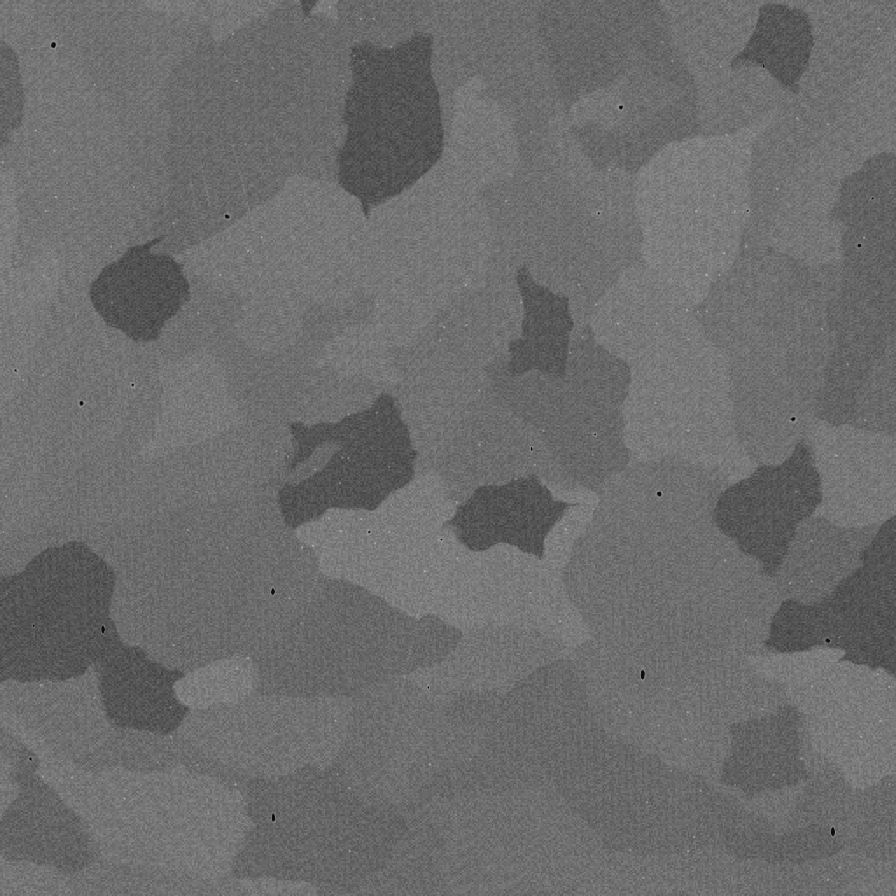
Give the GLSL for this texture, as a WebGL 1 fragment shader.

```glsl
precision highp float;
uniform vec2 u_resolution;

float hash(vec2 p) {
  return fract(sin(dot(p, vec2(127.1, 311.7))) * 43758.5453);
}

vec2 hash2(vec2 p) {
  return vec2(hash(p), hash(p + 47.3));
}

float noise(vec2 p) {
  vec2 i = floor(p), f = fract(p);
  f = f * f * (3.0 - 2.0 * f);
  return mix(mix(hash(i), hash(i + vec2(1, 0)), f.x),
             mix(hash(i + vec2(0, 1)), hash(i + vec2(1, 1)), f.x), f.y);
}

float fbm(vec2 p) {
  float sum = 0.0, amp = 0.5;
  for (int i = 0; i < 4; i++) {
    sum += amp * noise(p);
    p = p * 2.1 + 13.7;
    amp *= 0.5;
  }
  return sum;
}

// Stretched Voronoi grains: id of the nearest, id of the second, edge blend
vec3 grains(vec2 uv, float scale, float seed) {
  vec2 p = uv * scale, cell = floor(p);
  float nearest = 9.0, second = 9.0, id = 0.0, secondId = 0.0;
  for (int y = -2; y <= 2; y++) {
    for (int x = -2; x <= 2; x++) {
      vec2 c = cell + vec2(x, y);
      vec2 center = c + hash2(c + seed);
      // Upright grains above, flat grains below
      float angle = mix(0.1, 1.45, smoothstep(0.42, 0.6, center.y / scale))
                  + 1.1 * (hash(c + seed + 5.1) - 0.5);
      float s = sin(angle), k = cos(angle);
      vec2 r = p - center;
      r = vec2(k * r.x + s * r.y, k * r.y - s * r.x);
      float d = length(r * vec2(0.72, 1.25)) + 0.4 * hash(c + seed + 9.4);
      float h = hash(c + seed + 21.8);
      if (d < nearest) {
        second = nearest; secondId = id;
        nearest = d; id = h;
      } else if (d < second) {
        second = d; secondId = h;
      }
    }
  }
  float blend = 0.5 + 0.5 * smoothstep(0.0, 0.004 * scale, second - nearest);
  return vec3(id, secondId, blend);
}

// A share of the grains covers the base tone; the rest let it through
float paint(float base, float id, float cover) {
  float s = id / cover;
  float tone = s < 0.17 ? 0.325 + 0.12 * s : mix(0.385, 0.49, (s - 0.17) / 0.83);
  return s < 1.0 ? tone : base;
}

float overlay(float base, vec3 g, float cover) {
  return mix(paint(base, g.y, cover), paint(base, g.x, cover), g.z);
}

// Dark pores with a faint bright rim, at most one per cell
float pores(float tone, vec2 uv, float scale, float share, float size) {
  vec2 p = uv * scale, c = floor(p);
  vec2 r = (fract(p) - 0.2 - 0.6 * hash2(c + 3.7)) / scale;
  float shape = hash(c + 8.2);
  r.x *= 1.0 + 1.2 * step(0.75, shape);
  r += 0.0015 * (vec2(noise(uv * 300.0), noise(uv * 300.0 + 31.0)) - 0.5);
  float d = length(r) - size * mix(0.4, 1.0, shape * shape);
  float present = step(hash(c + 15.6), share);
  tone += 0.08 * present * (1.0 - smoothstep(0.0, 0.0025, abs(d - 0.001)));
  return mix(tone, 0.05, present * (1.0 - smoothstep(-0.001, 0.001, d)));
}

// Thin pale polishing scratches
float scratches(vec2 uv) {
  float sum = 0.0;
  for (int i = 0; i < 6; i++) {
    vec2 seed = vec2(float(i), 6.3);
    vec2 r = uv - vec2(0.08 + 0.45 * hash(seed), 0.1 + 0.85 * hash(seed + 2.0));
    float angle = 0.7 * (hash(seed + 4.0) - 0.4);
    vec2 along = vec2(sin(angle), cos(angle));
    float reach = 0.03 + 0.07 * hash(seed + 7.0);
    float t = clamp(dot(r, along), -reach, reach);
    sum += 1.0 - smoothstep(0.0004, 0.0018, length(r - along * t));
  }
  return sum;
}

void main() {
  vec2 uv = gl_FragCoord.xy / u_resolution;

  // Ragged grain borders
  vec2 bend = vec2(fbm(uv * 9.0), fbm(uv * 9.0 + 40.0)) - 0.47;
  vec2 rag = vec2(noise(uv * 75.0), noise(uv * 75.0 + 60.0)) - 0.5;
  vec2 p = uv + 0.09 * bend + 0.007 * rag;

  // Large pale base, then medium and small grains over it
  vec3 g = grains(p, 4.5, 2.0);
  float tone = 0.415 + 0.05 * mix(g.y, g.x, g.z);
  tone = overlay(tone, grains(p, 7.5, 31.0), 0.5);
  tone = overlay(tone, grains(p, 14.0, 73.0), 0.16);

  // Mottling inside grains
  tone += 0.03 * (fbm(uv * vec2(16.0, 11.0) + 5.0) - 0.47);
  tone += 0.03 * scratches(uv);

  // Film-like speckle and stray bright specks
  vec2 dot512 = floor(uv * 512.0);
  tone += 0.07 * (hash(dot512) + hash(dot512 + 0.37) - 1.0);
  vec2 c = floor(uv * 70.0);
  float speck = length(fract(uv * 70.0) - 0.2 - 0.6 * hash2(c + 1.9)) / 70.0;
  tone += 0.16 * step(hash(c + 6.6), 0.025) * (1.0 - smoothstep(0.0005, 0.002, speck));

  tone = pores(tone, uv, 5.0, 0.35, 0.0052);
  tone = pores(tone, uv + 0.37, 11.0, 0.1, 0.002);
  gl_FragColor = vec4(vec3(tone), 1.0);
}
```
